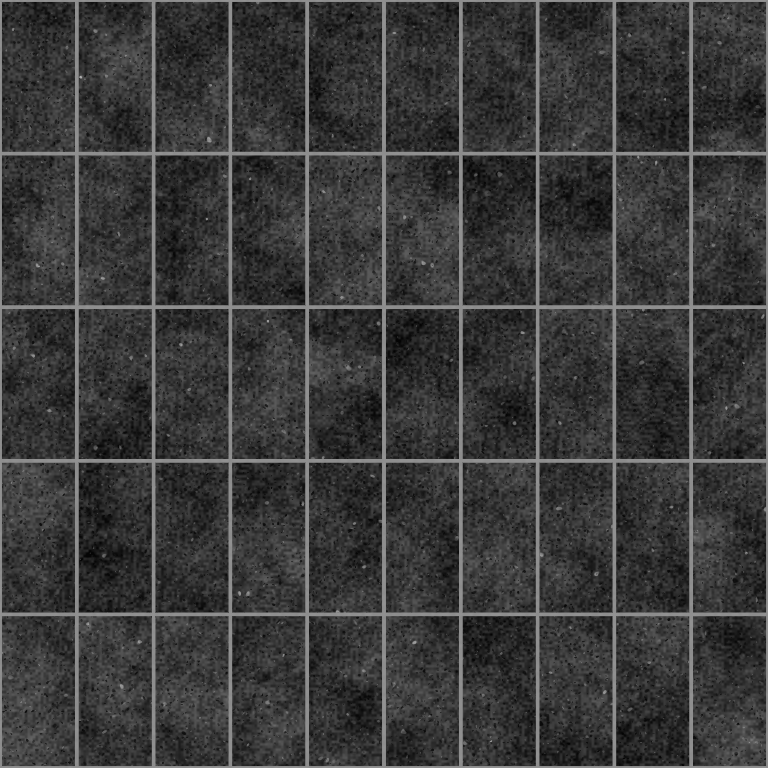
Give the GLSL for this texture, as a Shadertoy shader.

```glsl
// Dark speckled stone tiles in a 10 by 5 upright grid with thin grey grout.

const vec2 TILE_COUNT = vec2(10.0, 5.0);
const float GROUT_WIDTH = 0.0049;
const vec3 GROUT_COLOR = vec3(0.56);
const float STONE_TONE = 0.205;

float hash(vec2 p) {
    return fract(sin(dot(p, vec2(127.1, 311.7))) * 43758.5453);
}

vec2 hash2(vec2 p) {
    return vec2(hash(p), hash(p + 19.7));
}

// Smooth value noise, 0 to 1
float noise(vec2 p) {
    vec2 i = floor(p);
    vec2 f = fract(p);
    f = f * f * (3.0 - 2.0 * f);
    float low = mix(hash(i), hash(i + vec2(1.0, 0.0)), f.x);
    float high = mix(hash(i + vec2(0.0, 1.0)), hash(i + vec2(1.0, 1.0)), f.x);
    return mix(low, high, f.y);
}

// Layered noise, centred on zero
float fbm(vec2 p, int octaves) {
    float sum = 0.0;
    float amplitude = 0.5;
    for (int i = 0; i < octaves; i++) {
        sum += amplitude * (noise(p) - 0.5);
        p = mat2(1.6, 1.2, -1.2, 1.6) * p + 3.7;
        amplitude *= 0.55;
    }
    return sum;
}

// Scattered soft dots: one jittered dot in a share of the cells
float speckles(vec2 p, float share, float maxRadius) {
    vec2 cell = floor(p);
    vec2 center = 0.5 + 0.36 * (hash2(cell + 5.3) - 0.5);
    float radius = maxRadius * mix(0.5, 1.0, hash(cell + 31.1));
    float present = step(hash(cell + 57.9), share);
    float dist = length(fract(p) - center);
    float strength = mix(0.4, 1.0, hash(cell + 83.3));
    return present * strength * (1.0 - smoothstep(radius * 0.4, radius, dist));
}

// Brightness of the stone; p is in canvas units, shifted per tile
float stone(vec2 p) {
    float clouds = fbm(p * 13.0, 4);
    float mottle = fbm(p * 75.0, 2);
    float grain = noise(p * 290.0) - 0.5;
    float tone = STONE_TONE + 0.30 * clouds + 0.15 * mottle + 0.17 * grain;

    // Warp the dots so that they look like broken mineral grains
    vec2 warp = 0.004 * (vec2(noise(p * 150.0), noise(p * 150.0 + 41.0)) - 0.5);
    vec2 q = p + warp;

    // Dark pits, coarse and fine
    tone *= 1.0 - 0.75 * speckles(q * 105.0, 0.22, 0.32);
    tone *= 1.0 - 0.60 * speckles(q * 190.0 + 7.0, 0.25, 0.42);

    // Grey aggregate, fine light flecks and rare pale chips
    tone += 0.09 * speckles(q * 75.0 + 13.0, 0.16, 0.40);
    tone += 0.17 * speckles(q * 170.0 + 23.0, 0.08, 0.38);
    tone += 0.36 * speckles(q * 85.0 + 37.0, 0.012, 0.36);
    return clamp(tone, 0.025, 0.8);
}

// Distance from the nearest joint line, in canvas units
float jointDistance(vec2 uv) {
    vec2 f = fract(uv * TILE_COUNT);
    vec2 d = min(f, 1.0 - f) / TILE_COUNT;
    return min(d.x, d.y);
}

void mainImage(out vec4 fragColor, in vec2 fragCoord) {
    vec2 uv = fragCoord / iResolution.xy;
    float pixel = 1.0 / min(iResolution.x, iResolution.y);

    // Each tile is cut from its own part of the stone
    vec2 tile = floor(uv * TILE_COUNT);
    vec2 shift = floor(hash2(tile + 2.1) * 50.0) * 0.137;
    float tileTone = 0.024 * (hash(tile + 71.3) - 0.5);
    vec3 stoneColor = vec3(stone(uv + shift) + tileTone);

    // Grout with a faint grain
    vec3 groutColor = GROUT_COLOR + 0.03 * (noise(uv * 220.0) - 0.5);
    float halfWidth = 0.5 * GROUT_WIDTH;
    float edge = 0.5 * pixel;
    float tileMask = smoothstep(halfWidth - edge, halfWidth + edge, jointDistance(uv));

    fragColor = vec4(mix(groutColor, stoneColor, tileMask), 1.0);
}
```
